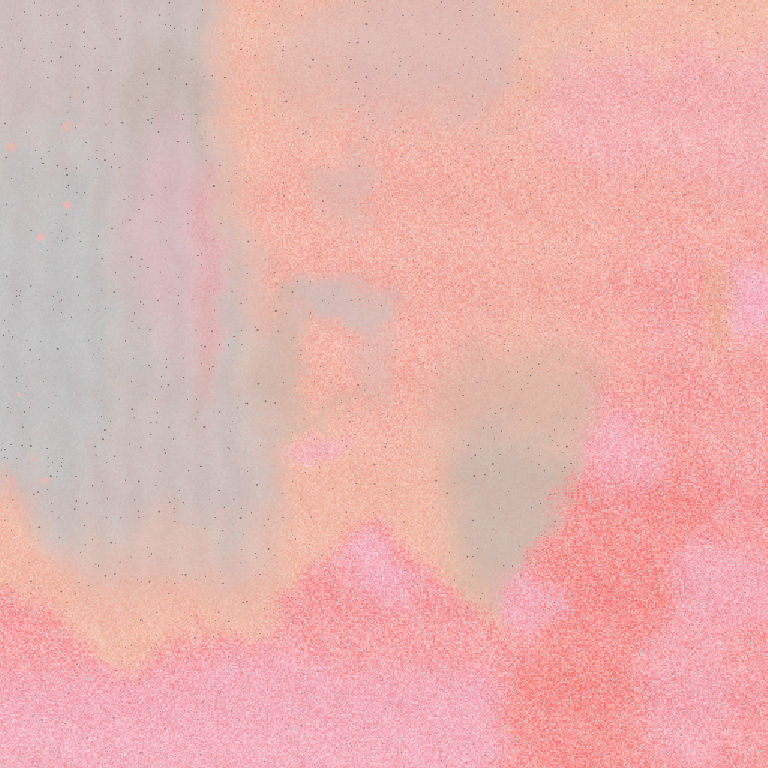
Write a WebGL 2 fragment shader that draws this texture.

```glsl
#version 300 es
precision highp float;
// Weathered pastel plaster: grey wash on the left, peach centre, coral and pink below.
// Frayed daubs are layered over a sine-warped plane, then covered with fine
// coloured grain, pale flecks and dark cellular specks.
uniform vec2 u_resolution;
out vec4 fragColor;

const vec3 PEACH = vec3(0.95, 0.73, 0.66);
const vec3 SALMON = vec3(0.96, 0.69, 0.65);
const vec3 CORAL = vec3(0.97, 0.58, 0.57);
const vec3 ROSE = vec3(0.97, 0.63, 0.64);
const vec3 PINK = vec3(0.96, 0.69, 0.75);
const vec3 MAUVE = vec3(0.87, 0.73, 0.70);
const vec3 GREY = vec3(0.80, 0.75, 0.74);
const vec3 MIST = vec3(0.75, 0.76, 0.77);
const vec3 KHAKI = vec3(0.80, 0.72, 0.67);

vec2 q;      // warped canvas position
float fray;  // irregularity of daub edges

float hash(vec2 c) {
    vec3 h = fract(vec3(c.xyx) * 0.1031);
    h += dot(h, h.yzx + 33.33);
    return fract((h.x + h.y) * h.z);
}
// Layered sines, each octave bent by the sum so far
vec2 ripple(vec2 p) {
    vec2 sum = vec2(0.0);
    float amp = 0.5;
    for (int i = 0; i < 7; i++) {
        sum += amp * sin(p + 2.2 * sum.yx + 1.3 * float(i));
        p = mat2(0.8, 0.6, -0.6, 0.8) * p * 1.9;
        amp *= 0.66;
    }
    return sum;
}
float below(float edge, float soft, float x) {
    return 1.0 - smoothstep(edge - soft, edge + soft, x);
}
float blob(vec2 p, vec2 centre, vec2 radius) {
    return below(0.85, 0.42, length((p - centre) / radius) + fray);
}
void daub(inout vec3 col, vec3 paint, float strength, vec2 centre, vec2 radius) {
    col = mix(col, paint, strength * blob(q, centre, radius));
}
float bump(float x, float centre, float width) {
    float d = (x - centre) / width;
    return exp(-d * d);
}
// Cellular dots: one jittered spot in a share of the cells
float specks(vec2 p, float cells, float share, float size) {
    vec2 id = floor(p * cells);
    vec2 jitter = 0.25 + 0.5 * vec2(hash(id + 7.0), hash(id + 19.0));
    float r = size * (0.4 + hash(id + 41.0));
    return step(hash(id), share) * below(r, 0.06, length(fract(p * cells) - jitter));
}

void main() {
    vec2 p = gl_FragCoord.xy / u_resolution;
    vec2 cell = floor(p * 512.0);
    vec2 grit = vec2(hash(cell + 57.0), hash(cell + 131.0)) - 0.5;
    vec2 broad = ripple(p * 12.0 + 2.0);
    vec2 rough = ripple(p * 48.0);
    q = p + 0.02 * broad + 0.011 * rough + 0.016 * grit;
    fray = 0.17 * rough.x + 0.12 * broad.y;
    // Peach and salmon ground
    vec3 col = PEACH;
    daub(col, SALMON, 0.9, vec2(0.53, 0.66), vec2(0.22, 0.26));
    daub(col, SALMON, 1.0, vec2(0.86, 0.7), vec2(0.25, 0.26));
    daub(col, MAUVE, 0.9, vec2(0.57, 0.96), vec2(0.16, 0.14));
    daub(col, MAUVE, 0.6, vec2(0.42, 0.92), vec2(0.09, 0.1));
    daub(col, PINK, 0.5, vec2(0.8, 0.86), vec2(0.11, 0.12));
    daub(col, PINK, 0.5, vec2(0.98, 0.85), vec2(0.1, 0.14));
    // Grey wash down the left side
    float greyRight = 0.285 + 0.065 * below(0.65, 0.2, p.y);
    float greyFoot = 0.22 + 0.16 * below(0.05, 0.07, p.x);
    float grey = below(greyRight, 0.045, q.x) * smoothstep(-0.05, 0.06, q.y - greyFoot);
    vec3 wash = GREY;
    daub(wash, MIST, 0.9, vec2(0.0, 0.57), vec2(0.2, 0.25));
    daub(wash, vec3(0.77, 0.72, 0.70), 0.9, vec2(0.22, 0.87), vec2(0.08, 0.12));
    daub(wash, vec3(0.85, 0.73, 0.75), 0.8, vec2(0.22, 0.68), vec2(0.07, 0.15));
    daub(wash, ROSE, 0.35, vec2(0.265, 0.61), vec2(0.03, 0.16));
    daub(wash, PEACH, 0.4, vec2(0.22, 0.25), vec2(0.18, 0.09));
    wash += 0.008 * sin(p.x * 140.0 + 3.0 * broad.x + rough.x);
    col = mix(col, wash, grey * 0.95);
    // Grey smears in the centre
    daub(col, KHAKI, 0.7, vec2(0.37, 0.53), vec2(0.045, 0.08));
    daub(col, GREY, 0.75, vec2(0.45, 0.605), vec2(0.07, 0.035));
    daub(col, MAUVE, 0.7, vec2(0.45, 0.75), vec2(0.05, 0.045));
    daub(col, MAUVE, 0.6, vec2(0.49, 0.54), vec2(0.03, 0.07));
    float arc = abs(q.y - 0.47 - 0.25 * (q.x - 0.42));
    daub(col, KHAKI, 0.45 * below(0.008, 0.008, arc), vec2(0.41, 0.47), vec2(0.09));
    // Khaki wedge, cut by the slanted coral field
    float slant = q.x - 0.645 - 0.4 * (q.y - 0.18);
    daub(col, KHAKI, 0.5, vec2(0.68, 0.46), vec2(0.13, 0.13));
    daub(col, KHAKI, 0.9, vec2(0.665, 0.33), vec2(0.08, 0.14));
    float field = smoothstep(-0.015, 0.025, slant) * below(0.5, 0.17, q.y);
    col = mix(col, ROSE, field);
    daub(col, ROSE, 0.6, vec2(0.92, 0.56), vec2(0.17, 0.16));
    // Rose foot with an uneven upper edge
    float crest = 0.165 + 0.05 * bump(p.x, 0.0, 0.07) - 0.05 * bump(p.x, 0.16, 0.05)
        + 0.16 * bump(p.x, 0.49, 0.1);
    col = mix(col, ROSE, below(crest, 0.025, q.y));
    daub(col, CORAL, 0.85 * field, vec2(0.82, 0.22), vec2(0.18, 0.27));
    daub(col, CORAL, 0.75, vec2(0.73, 0.06), vec2(0.08, 0.16));
    float pinkTop = 0.115 + 0.04 * bump(p.x, 0.35, 0.09);
    col = mix(col, PINK, 0.9 * below(pinkTop, 0.03, q.y) * below(0.65, 0.03, q.x));
    // Pink blooms and an ochre stain
    daub(col, vec3(0.97, 0.71, 0.78), 1.0, vec2(0.985, 0.615), vec2(0.05, 0.045));
    daub(col, PINK, 0.8, vec2(0.8, 0.41), vec2(0.06, 0.08));
    daub(col, PINK, 0.85, vec2(0.95, 0.23), vec2(0.075, 0.07));
    daub(col, PINK, 0.7, vec2(0.9, 0.09), vec2(0.09, 0.1));
    daub(col, PINK, 0.9, vec2(0.52, 0.23), vec2(0.065, 0.04));
    daub(col, PINK, 0.9, vec2(0.48, 0.28), vec2(0.025, 0.03));
    daub(col, PINK, 0.9, vec2(0.68, 0.21), vec2(0.035, 0.045));
    daub(col, PINK, 0.7, vec2(0.41, 0.43), vec2(0.05, 0.025));
    daub(col, vec3(0.92, 0.69, 0.58), 0.6, vec2(0.94, 0.6), vec2(0.025, 0.08));
    // Mottling and fine grain, strongest where the paint is pink
    float pinkness = smoothstep(0.12, 0.36, col.r - col.g);
    col += (0.01 + 0.015 * pinkness) * rough.y * vec3(0.3, 1.0, 1.0);
    float grain = hash(cell) + hash(cell + 91.0) - 1.0;
    col += mix(0.025, 0.15, pinkness) * grain * vec3(0.25, 1.0, 0.95);
    col = mix(col, vec3(0.8, 0.77, 0.8), 0.6 * pinkness * step(0.9, hash(cell + 173.0)));
    // Pale flecks near the left border, then dark specks
    float fleck = specks(p + 0.004 * rough, 28.0, 0.3, 0.14) * blob(p, vec2(0.045, 0.6), vec2(0.06, 0.4));
    col = mix(col, vec3(0.96, 0.71, 0.68), 0.8 * fleck);
    float dust = max(specks(p + 0.001 * rough, 85.0, 0.09, 0.08), specks(p + 0.37, 170.0, 0.05, 0.12));
    col = mix(col, vec3(0.35, 0.3, 0.34), 0.65 * dust * (1.0 - 0.5 * pinkness));
    fragColor = vec4(clamp(col, 0.0, 1.0), 1.0);
}
```
